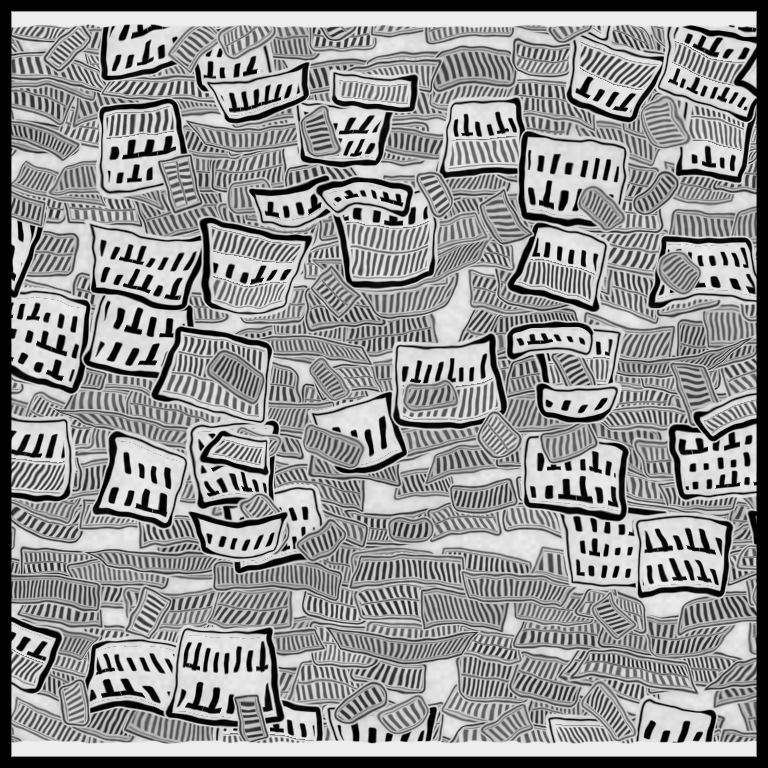
A WebGL 2 fragment shader for this pattern:

```glsl
#version 300 es
precision highp float;

uniform vec2 u_resolution;
out vec4 fragColor;

// Tones
const float PAPER = 0.91;
const float BLACK = 0.04;
const float FRAME_BLACK = 0.0;
const vec2 FINE_INK = vec2(0.18, 0.42);
const vec2 FINE_PAPER = vec2(0.76, 0.90);
const float GRAIN = 0.06;

// Sizes in canvas units
const float FRAME = 0.0148;
const float MARGIN = 0.034;
const float SOFT = 0.0014;
const float HALO = 0.006;
const float FINE_LINE = 0.0011;
const float BOLD_LINE = 0.0036;
const float FINE_PITCH = 0.0078;
const float BOLD_PITCH = 0.0185;
const float FINE_ROW = 0.023;
const float BOLD_ROW = 0.033;

// Irregularity
const float JITTER = 0.55;
const float TAPER = 0.35;
const float BEND = 0.35;
const float SLANT = 0.9;
const float TILT = 0.55;

float hash(vec2 p) {
    return fract(sin(dot(p, vec2(127.1, 311.7))) * 43758.5453);
}

vec4 hash4(vec2 p) {
    return vec4(hash(p), hash(p + 19.3), hash(p + 47.7), hash(p + 83.1));
}

float noise(vec2 p) {
    vec2 i = floor(p), f = fract(p);
    f *= f * (3.0 - 2.0 * f);
    vec2 e = vec2(1.0, 0.0);
    return mix(mix(hash(i), hash(i + e.xy), f.x),
               mix(hash(i + e.yx), hash(i + e.xx), f.x), f.y);
}

float roundBox(vec2 p, vec2 size, float corner) {
    vec2 q = abs(p) - size + corner;
    return length(max(q, 0.0)) + min(max(q.x, q.y), 0.0) - corner;
}

float cover(float d) {
    float s = max(SOFT, 0.7 / u_resolution.y);
    return 1.0 - smoothstep(-s, s, d);
}

// One opaque panel: halo, outline, then rows of strokes
float panel(float shade, vec2 q, vec2 size, float bold, float corner, vec4 rnd) {
    q.x *= 1.0 + TAPER * (rnd.x - 0.5) * q.y / size.y;
    q.y += BEND * (rnd.y - 0.5) * q.x * q.x / size.x;
    float edge = roundBox(q, size, corner);
    if (edge > HALO + 2.0 * SOFT) return shade;

    float ink = mix(mix(FINE_INK.x, FINE_INK.y, rnd.z), BLACK, bold);
    float paper = mix(mix(FINE_PAPER.x, FINE_PAPER.y, rnd.w), PAPER, bold);
    shade = mix(shade, PAPER, cover(edge - HALO * mix(0.55, 1.0, bold)));
    shade = mix(shade, paper, cover(edge));

    // Two heavier sides on bold panels
    vec2 heavy = q / size * (step(0.5, rnd.zw) * 2.0 - 1.0);
    float weight = bold * smoothstep(0.55, 0.95, max(heavy.x, heavy.y));
    float line = mix(FINE_LINE, BOLD_LINE, weight);
    shade -= 0.12 * exp(-abs(edge) / 0.003);
    shade = mix(shade, ink, cover(abs(edge) - line));

    float inset = mix(0.0035, 0.0075, bold);
    vec2 inner = size - inset;
    float rows = max(1.0, floor(2.0 * inner.y / mix(FINE_ROW, BOLD_ROW, bold) + rnd.w));
    float v = (q.y / inner.y * 0.5 + 0.5) * rows;
    float rowHalf = inner.y / rows;
    float y = (fract(v) - 0.5) * 2.0 * rowHalf;
    vec4 row = hash4(vec2(floor(v), floor(rnd.x * 91.0)));
    float rowBold = bold * step(0.3, row.x);

    // Upright strokes of uneven length, some joined at the foot
    float pitch = mix(FINE_PITCH, BOLD_PITCH, rowBold) * (0.8 + 0.45 * row.y);
    float u = (q.x + SLANT * (rnd.y - 0.5) * y) / pitch;
    float pick = hash(vec2(floor(u), floor(row.z * 57.0)));
    float reach = rowHalf * 0.8;
    float height = reach * mix(1.0, 0.5 + 0.5 * pick, rowBold);
    vec2 s = vec2((fract(u) - 0.5) * pitch, y);
    float stroke = roundBox(s + vec2(0.0, reach - height),
                            vec2(pitch * mix(0.24, 0.2, rowBold), height), pitch * 0.12);
    if (rowBold * pick > 0.68)
        stroke = min(stroke, roundBox(s + vec2(0.0, reach * 0.8), pitch * vec2(0.5, 0.14), 0.0));
    float inside = cover(edge + inset);
    float tone = mix(mix(FINE_INK.x, FINE_INK.y, row.w), BLACK, rowBold);
    shade = mix(shade, tone, cover(stroke) * inside);
    float divider = cover(rowHalf - abs(y) - FINE_LINE) * inside;
    return mix(shade, FINE_INK.y, divider * (1.0 - rowBold));
}

// Panels scattered on a jittered grid
float scatter(float shade, vec2 p, vec2 cell, vec2 size, float bold,
              float chance, float spin, float roundness, float seed) {
    vec2 shift = seed * vec2(0.37, 0.71);
    vec2 home = floor((p + shift) / cell);
    for (int j = -1; j <= 1; j++)
    for (int i = -1; i <= 1; i++) {
        vec2 id = home + vec2(i, j);
        vec4 place = hash4(id + seed * 17.0), form = hash4(id + seed * 17.0 + 5.5);
        if (form.x > chance) continue;
        vec2 center = (id + 0.5 + JITTER * (place.xy - 0.5)) * cell - shift;
        float a = TILT * (noise(center * 4.0) - 0.6) + spin * (place.z - 0.5);
        vec2 q = mat2(cos(a), -sin(a), sin(a), cos(a)) * (p - center);
        vec2 extent = size * (0.72 + 0.42 * form.yz);
        float corner = min(extent.x, extent.y) * roundness * form.w;
        shade = panel(shade, q, extent, bold, corner, hash4(id + seed * 29.0));
    }
    return shade;
}

void main() {
    vec2 uv = gl_FragCoord.xy / u_resolution;

    // Hand-drawn wobble
    vec2 p = uv + 0.016 * (vec2(noise(uv * 13.0), noise(uv * 13.0 + 40.0)) - 0.5);
    p += 0.004 * (vec2(noise(uv * 65.0), noise(uv * 65.0 + 70.0)) - 0.5);

    float shade = PAPER;
    shade = scatter(shade, p, vec2(0.095, 0.050), vec2(0.054, 0.024), 0.0, 1.00, 0.25, 0.5, 1.0);
    shade = scatter(shade, p, vec2(0.170, 0.095), vec2(0.082, 0.016), 0.0, 0.60, 0.20, 0.3, 2.0);
    shade = scatter(shade, p, vec2(0.150, 0.130), vec2(0.062, 0.050), 1.0, 0.68, 0.35, 0.2, 3.0);
    shade = scatter(shade, p, vec2(0.110, 0.110), vec2(0.034, 0.019), 0.0, 0.42, 3.10, 1.0, 4.0);
    shade = scatter(shade, p, vec2(0.190, 0.140), vec2(0.052, 0.021), 1.0, 0.38, 0.40, 0.5, 5.0);

    // Paper grain, pale margins above and below, black frame
    shade += GRAIN * (noise(uv * 170.0) - 0.5) - 0.05 * noise(uv * 22.0);
    float ragged = MARGIN + 0.004 * (noise(uv * 60.0) - 0.5);
    shade = mix(shade, PAPER + 0.02, cover(min(uv.y, 1.0 - uv.y) - ragged));
    vec2 border = min(uv, 1.0 - uv);
    shade = mix(shade, FRAME_BLACK, cover(min(border.x, border.y) - FRAME));
    fragColor = vec4(vec3(clamp(shade, 0.0, 1.0)), 1.0);
}
```
